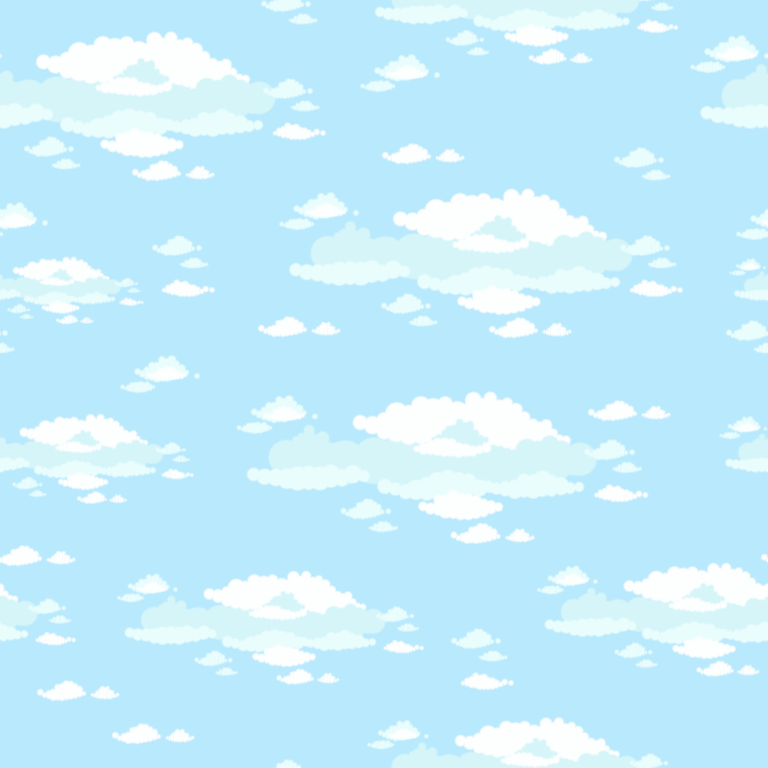
Write a Shadertoy shader that draws this pattern.

```glsl
// Pale sky with flat, layered cumulus banks and small drifting cloudlets.
// Each cloud is a union of upright capsules between a domed top and a curved
// base, varied by layered sines; positions wrap on a torus so the canvas tiles.

const float SPAN = 768.0;                     // design units across the canvas
const vec3 SKY   = vec3(0.727, 0.914, 0.988);
const vec3 SHADE = vec3(0.835, 0.962, 0.978);
const vec3 PALE  = vec3(0.918, 0.992, 0.992);
const vec3 WHITE = vec3(0.992, 0.996, 0.996);
const int PUFFS = 11;                         // capsules per mound
const float PUFF_SIZE = 0.155;                // radius relative to half width
const float BASE_CURVE = 0.24;                // lift of the base at both ends
const float SOFTNESS = 1.5;                   // edge half width in design units

// Cloud banks: centre and scale
const int BANKS = 8;
const vec3 BANK[BANKS] = vec3[](
    vec3(105, 685, 1.0), vec3(462, 528, 1.0), vec3(423, 324, 1.02),
    vec3(256, 158, 0.76), vec3(676, 166, 0.76), vec3(508, 11, 0.77),
    vec3(44, 488, 0.45), vec3(61, 323, 0.6));

// Loose clusters: centre and kind
const int LOOSE = 14;
const float PAIR = 0.0, DRIFT = 1.0, CAP = 2.0, TRIO = 3.0;
const vec3 CLUSTER[LOOSE] = vec3[](
    vec3(407, 615, PAIR), vec3(283, 442, PAIR), vec3(613, 358, PAIR),
    vec3(18, 213, PAIR), vec3(62, 78, PAIR), vec3(137, 35, PAIR),
    vec3(636, 611, DRIFT), vec3(748, 438, DRIFT), vec3(283, 767, DRIFT),
    vec3(162, 400, CAP), vec3(402, 701, CAP), vec3(10, 553, CAP),
    vec3(174, 523, TRIO), vec3(473, 130, TRIO));

// Mounds of a bank, back to front: base centre, half width, height
const int PARTS = 12;
const vec4 PART[PARTS] = vec4[](
    vec4(10, -40, 160, 56), vec4(-105, -36, 36, 58),
    vec4(-2, 2, 66, 52), vec4(66, 0, 46, 60),
    vec4(108, -10, 36, 42), vec4(36, -6, 28, 32),
    vec4(102, -38, 62, 50), vec4(28, -12, 38, 19),
    vec4(-112, -43, 60, 27), vec4(14, -54, 57, 29),
    vec4(108, -52, 50, 26), vec4(37, -73, 41, 31));
const int TINT[PARTS] = int[](0, 0, 2, 2, 2, 0, 0, 2, 1, 1, 1, 2);

// Layered sines, roughly 0 to 1
float jitter(float x) {
    return 0.5 + 0.3 * sin(x * 2.4) + 0.2 * sin(x * 5.3 + 1.0);
}

float capsule(vec2 p, float low, float high, float r) {
    return length(vec2(p.x, p.y - clamp(p.y, low, high))) - r;
}

void paint(inout vec3 col, float d, vec3 tint, float aa) {
    col = mix(col, tint, smoothstep(aa, -aa, d));
}

// Paints one puffy mound standing on its base point
void mound(inout vec3 col, vec2 p, vec2 base, vec2 size, vec3 tint, float aa) {
    p -= base;
    if (abs(p.x) > size.x * 1.25 + aa || p.y < -size.y - aa || p.y > size.y * 1.3 + aa) return;
    float seed = base.x * 0.37 + base.y * 0.71;
    float skew = 0.4 * (jitter(seed) - 0.5);
    float d = SPAN;
    for (int i = 0; i < PUFFS; i++) {
        float t = 2.0 * float(i) / float(PUFFS - 1) - 1.0;
        float j = jitter(seed + float(i) * 1.7);
        float k = jitter(seed * 1.3 + float(i) * 2.9);
        float dome = 1.0 - 0.7 * (t - skew) * (t - skew);
        float r = min(size.x * (PUFF_SIZE - 0.05 * t * t), size.y * 0.4) * (0.75 + 0.5 * j);
        float top = size.y * dome * (0.72 + 0.32 * k) - r;
        float low = r * (0.65 + 0.4 * k) + size.y * BASE_CURVE * t * t;
        d = min(d, capsule(p - vec2(t * size.x * 0.9, 0.0), low, max(low, top), r));
    }
    paint(col, d, tint, aa);
}

// Paints a cluster of small clouds
void cluster(inout vec3 col, vec2 p, float kind, float aa) {
    if (abs(p.x) > 75.0 || abs(p.y) > 70.0) return;
    if (kind == PAIR) {
        mound(col, p, vec2(0, -10), vec2(24, 20), WHITE, aa);
        mound(col, p, vec2(43, -9), vec2(14, 13), WHITE, aa);
    } else if (kind == CAP) {
        mound(col, p, vec2(0, -13), vec2(27, 27), PALE, aa);
        mound(col, p, vec2(5, -12), vec2(20, 14), WHITE, aa);
        mound(col, p, vec2(-24, -24), vec2(17, 13), PALE, aa);
        paint(col, length(p - vec2(35, -8)) - 2.5, PALE, aa);
    } else {
        mound(col, p, vec2(0, -10), vec2(21, 20), PALE, aa);
        mound(col, p, vec2(20, -23), vec2(14, 11), PALE, aa);
        paint(col, length(p - vec2(25, -3)) - 2.5, PALE, aa);
    }
    if (kind == TRIO) {
        mound(col, p, vec2(11, -51), vec2(23, 17), WHITE, aa);
        paint(col, length(p - vec2(38, -45)) - 2.5, WHITE, aa);
    }
}

// Paints a layered bank with its attendant clusters
void bank(inout vec3 col, vec2 p, float aa) {
    if (abs(p.x) > 250.0 || abs(p.y) > 125.0) return;
    for (int i = 0; i < PARTS; i++) {
        vec3 tint = TINT[i] == 0 ? SHADE : TINT[i] == 1 ? PALE : WHITE;
        mound(col, p, PART[i].xy, PART[i].zw, tint, aa);
    }
    cluster(col, p - vec2(-141, 35), CAP, aa);
    cluster(col, p - vec2(180, -5), TRIO, aa);
    cluster(col, p - vec2(-59, -63), DRIFT, aa);
    cluster(col, p - vec2(52, -87), PAIR, aa);
}

// Shortest offset on the torus
vec2 wrapped(vec2 v) {
    return v - SPAN * round(v / SPAN);
}

void mainImage(out vec4 fragColor, in vec2 fragCoord) {
    vec2 p = fragCoord / iResolution.xy * SPAN;
    float aa = max(SOFTNESS, 0.75 * SPAN / iResolution.y);
    vec3 col = SKY;
    for (int i = 0; i < LOOSE; i++) cluster(col, wrapped(p - CLUSTER[i].xy), CLUSTER[i].z, aa);
    for (int i = 0; i < BANKS; i++) bank(col, wrapped(p - BANK[i].xy) / BANK[i].z, aa / BANK[i].z);
    fragColor = vec4(col, 1.0);
}
```
